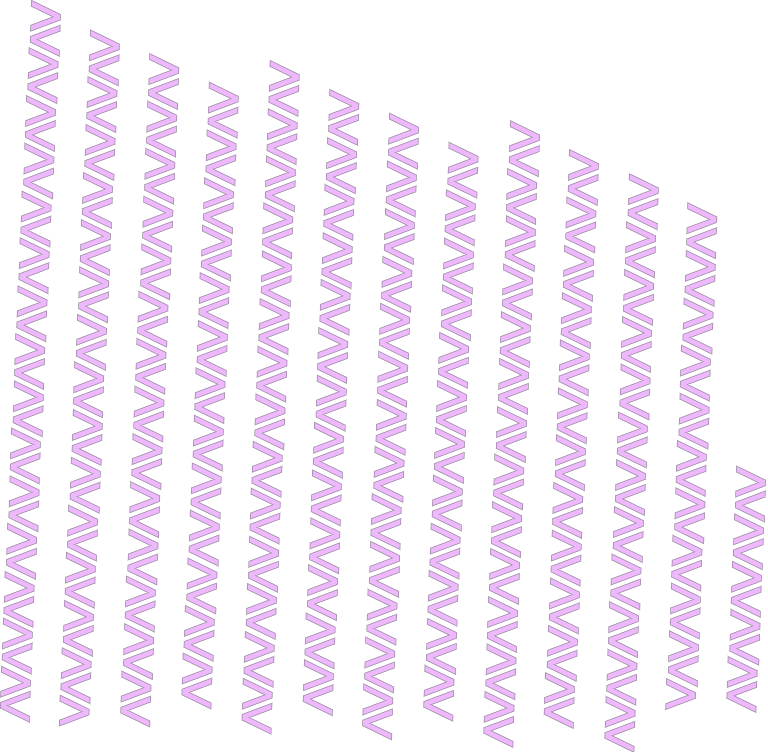
Reproduce this pattern procedurally as a Shadertoy shader.

```glsl
// Slanted columns of interlocking lilac chevrons with fine grey outlines on white.

const vec2 SHEET = vec2(768.0, 753.0);   // design units across and down
const int COLUMNS = 13;
const float PITCH = 47.6;                // height of one right/left chevron pair
const float PAIR_SPAN = 56.0;            // pairs overlap by interlocking
const float CHEVRON_WIDTH = 29.5;
const float DRIFT = 2.13;                // leftward step per pair
const float SHEAR = 0.03;                // lean inside one pair
const float OUTLINE = 0.3;               // half width of the outline

const vec3 PAPER = vec3(1.0);
const vec3 LILAC = vec3(0.93, 0.72, 0.99);
const vec3 GREY = vec3(0.52, 0.47, 0.54);

// Chevrons reached at the foot of each column
const int LAST[COLUMNS] = int[](30, 29, 28, 26, 28, 26, 26, 24, 26, 24, 24, 21, 22);

vec2 hash22(vec2 p) {
    vec3 q = fract(p.xyx * vec3(0.1031, 0.1030, 0.0973));
    q += dot(q, q.yzx + 33.33);
    return fract((q.xx + q.yz) * q.zy);
}

// Signed distance to a right-pointing chevron with a blunt tip, y downward
float chevron(vec2 p) {
    const float STEEP = 0.48, SHALLOW = 0.38, BAND = 6.0, HEIGHT = 31.0;
    float upper = STEEP * p.x - p.y;
    float lower = SHALLOW * p.x + p.y - HEIGHT;
    vec2 scale = inversesqrt(1.0 + vec2(STEEP * STEEP, SHALLOW * SHALLOW));
    float outer = max(upper * scale.x, lower * scale.y);
    float notch = max((upper + BAND) * scale.x, (lower + BAND) * scale.y);
    float sides = abs(p.x - 0.5 * CHEVRON_WIDTH) - 0.5 * CHEVRON_WIDTH;
    return max(max(outer, sides), -notch);
}

// Top left corner of a column, arranged in stepped groups of four
vec2 columnStart(int column) {
    float group = float(column / 4);
    float k = float(column % 4);
    float halfGroup = floor(k * 0.5);
    return vec2(31.0, 0.5) + group * vec2(239.6, 60.3)
         + k * vec2(59.0, 29.0) + halfGroup * vec2(1.0, -5.0);
}

// Distance to a column, limited to chevrons first..last-1
float columnDistance(vec2 p, int column, int first, int last) {
    p -= columnStart(column);
    int nearest = int(floor((p.y + 2.0) / PITCH));
    float d = 1e3;
    for (int pair = nearest - 1; pair <= nearest; pair++) {
        vec2 jitter = hash22(vec2(float(column), float(pair + 1))) - 0.5;
        vec2 q = p - float(pair) * vec2(-DRIFT, PITCH) - jitter;
        q.x += SHEAR * q.y;
        int index = 2 * pair;
        if (index >= first && index < last)
            d = min(d, chevron(q));
        // The partner is the same shape turned by half a circle
        if (index + 1 >= first && index + 1 < last)
            d = min(d, chevron(vec2(CHEVRON_WIDTH, PAIR_SPAN) - q));
    }
    return d;
}

float coverage(float d, float pixel) {
    return clamp(0.5 - d / pixel, 0.0, 1.0);
}

void mainImage(out vec4 fragColor, in vec2 fragCoord) {
    vec2 uv = fragCoord / iResolution.xy;
    vec2 p = vec2(uv.x, 1.0 - uv.y) * SHEET;
    float pixel = SHEET.x / iResolution.x;

    // The last column starts six pairs lower
    float d = 1e3;
    for (int i = 0; i < COLUMNS; i++) {
        int first = i == COLUMNS - 1 ? 12 : 0;
        d = min(d, columnDistance(p, i, first, LAST[i]));
    }

    // Outline first, then the fill inside it
    float body = coverage(d - OUTLINE, pixel);
    float fill = coverage(d + OUTLINE, pixel);
    vec3 color = PAPER * (1.0 - body) + GREY * (body - fill) + LILAC * fill;
    fragColor = vec4(color, 1.0);
}
```
